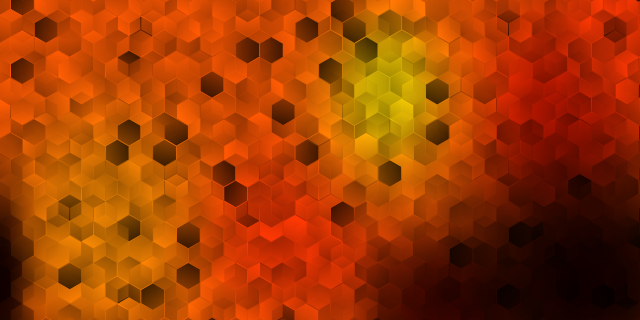
A Shadertoy shader for this background:

```glsl
const float TAU = 6.2832;
const vec2 HEX_PERIOD = vec2(1.0, 1.7320508);
const float HEX_WIDTH = 0.0741;
const vec2 GRID_ORIGIN = vec2(0.1068, 0.9714);

const vec3 ORANGE = vec3(0.84, 0.29, 0.01);
const vec3 AMBER = vec3(0.81, 0.45, 0.01);
const vec3 YELLOW = vec3(0.80, 0.68, 0.01);
const vec3 SCARLET = vec3(0.84, 0.18, 0.01);
const vec3 CRIMSON = vec3(0.69, 0.08, 0.0);
const vec3 MAROON = vec3(0.24, 0.02, 0.0);
const vec3 NIGHT = vec3(0.07, 0.0, 0.0);

float hash(vec2 p, float seed) {
    return fract(sin(dot(p, vec2(127.1, 311.7)) + seed * 74.7) * 43758.5453);
}

// Soft elliptical pool of colour with a flat middle
vec3 addGlow(vec3 base, vec2 p, vec2 centre, vec2 radius, vec3 tint) {
    vec2 q = (p - centre) / radius;
    float d = dot(q, q);
    return mix(base, tint, exp(-d * sqrt(d)));
}

vec3 backdrop(vec2 p) {
    vec3 col = ORANGE;
    col = addGlow(col, p, vec2(0.34, 0.30), vec2(0.32, 0.38), AMBER);
    col = addGlow(col, p, vec2(0.94, 0.27), vec2(0.30, 0.27), SCARLET);
    col = addGlow(col, p, vec2(1.76, 0.62), vec2(0.28, 0.38), CRIMSON);
    col = addGlow(col, p, vec2(1.20, 0.68), vec2(0.25, 0.34), AMBER);
    col = addGlow(col, p, vec2(1.21, 0.72), vec2(0.14, 0.20), YELLOW);
    col = addGlow(col, p, vec2(1.96, 0.90), vec2(0.20, 0.22), SCARLET);
    col = addGlow(col, p, vec2(1.40, 0.02), vec2(0.30, 0.26), MAROON);
    col = addGlow(col, p, vec2(1.83, 0.12), vec2(0.42, 0.40), NIGHT);
    col = addGlow(col, p, vec2(0.0, 0.12), vec2(0.09, 0.32), NIGHT);
    return col;
}

// Centre of the nearest upright hexagon of unit width
vec2 hexCentre(vec2 p) {
    vec2 a = (floor(p / HEX_PERIOD) + 0.5) * HEX_PERIOD;
    vec2 b = floor(p / HEX_PERIOD + 0.5) * HEX_PERIOD;
    vec2 da = p - a;
    vec2 db = p - b;
    return dot(da, da) < dot(db, db) ? a : b;
}

// Distance inward from the hexagon's edge
float hexInset(vec2 q) {
    q = abs(q);
    return 0.5 - max(q.x, dot(q, vec2(0.5, 0.8660254)));
}

// Translucent hexagons, each with its own linear gradient
vec3 hexLayer(vec3 base, vec2 p, vec2 shift, float seed, float density,
              float darkShare, float pixel) {
    vec2 grid = (p - GRID_ORIGIN) / HEX_WIDTH - shift;
    vec2 centre = hexCentre(grid);
    vec2 local = grid - centre;

    float angle = TAU * hash(centre, seed + 1.0);
    float ramp = dot(local, vec2(cos(angle), sin(angle)));
    float shade = mix(0.72, 1.16, hash(centre, seed + 2.0)) + 0.32 * ramp;
    float alpha = mix(0.45, 0.85, hash(centre, seed + 3.0));

    float dark = step(hash(centre, seed + 4.0), darkShare);
    shade = mix(shade, 0.42 + 0.35 * ramp, dark);
    alpha = mix(alpha, 0.92, dark);

    float present = max(dark, step(hash(centre, seed + 5.0), density));
    float cover = smoothstep(0.0, pixel, hexInset(local));
    vec2 middle = (centre + shift) * HEX_WIDTH + GRID_ORIGIN;
    vec3 tint = backdrop(mix(p, middle, 0.6)) * shade;
    return mix(base, tint, alpha * present * cover);
}

void mainImage(out vec4 fragColor, in vec2 fragCoord) {
    vec2 p = fragCoord / iResolution.y;
    float pixel = 1.0 / (iResolution.y * HEX_WIDTH);

    // Three interleaved lattices stacked from back to front
    vec3 col = backdrop(p);
    for (int i = 0; i < 3; i++) {
        float side = float(i) - 1.0;
        vec2 shift = vec2(0.5 * side, 0.2886751 * abs(side));
        col = hexLayer(col, p, shift, 10.0 * float(i), 0.75, 0.02, pixel);
    }

    // Front lattice carries the scattered dark cells
    col = hexLayer(col, p, vec2(0.0), 40.0, 0.4, 0.07, pixel);
    fragColor = vec4(clamp(col, 0.0, 1.0), 1.0);
}
```
